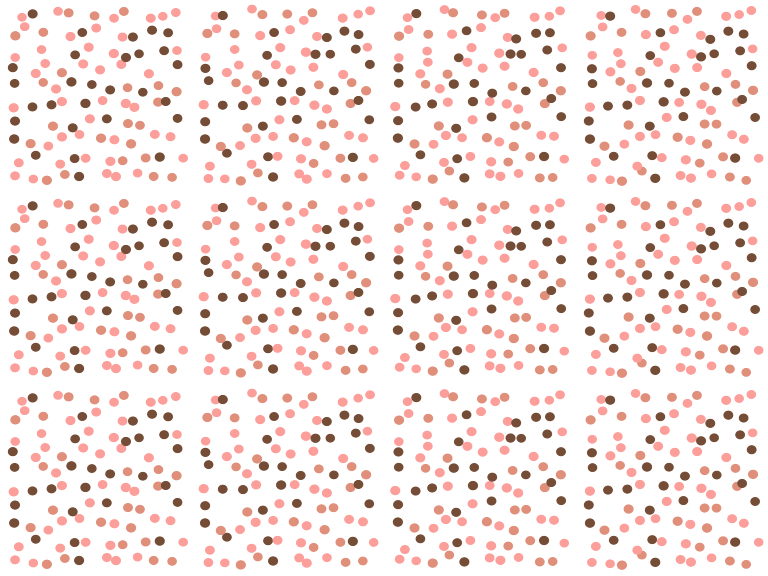
Give the GLSL for this pattern, as a Shadertoy shader.

```glsl
// Confetti of brown, pink and salmon dots in a grid of loosely repeated square patches on white.

const vec2 PATCHES = vec2(4.0, 3.0);      // repeats across and down
const float CELLS = 10.0;                 // dot cells along a patch side
const vec2 MARGIN = vec2(0.040, 0.030);   // white gutter inside each patch
const float RADIUS = 0.0245;              // dot radius, in patch widths

const vec3 WHITE  = vec3(1.0);
const vec3 PINK   = vec3(0.99, 0.62, 0.60);
const vec3 SALMON = vec3(0.88, 0.56, 0.48);
const vec3 BROWN  = vec3(0.46, 0.30, 0.21);

float hash(vec2 p) {
    return fract(sin(dot(p, vec2(127.1, 311.7))) * 43758.5453);
}

vec2 hash2(vec2 p) {
    return vec2(hash(p), hash(p + 37.3));
}

// Salmon gathers towards the lower right of a patch
vec3 dotColour(vec2 cell) {
    float pick = hash(cell + 71.9);
    vec2 place = cell / CELLS;
    float salmonShare = 0.16 + 0.34 * smoothstep(0.4, 0.9, place.x)
                             * (1.0 - smoothstep(0.5, 0.9, place.y));
    if (pick < 0.27) return BROWN;
    return pick > 1.0 - salmonShare - 0.06 ? SALMON : PINK;
}

// Scattered centre: shared by all patches, with a small drift per column
vec2 dotCentre(vec2 cell, float column) {
    vec2 jitter = (hash2(cell + 5.7) - 0.5) * 0.64;
    vec2 drift = (hash2(cell + 19.0 * column + 101.3) - 0.5) * 0.22;
    float stagger = mod(cell.y, 2.0) * 0.4 - 0.2;
    vec2 local = (cell + 0.5 + jitter + drift + vec2(stagger, 0.0)) / CELLS;
    return MARGIN + local * (1.0 - 2.0 * MARGIN);
}

// Coverage of a slightly flattened dot
float dotMask(vec2 offset, float radius, float pixel) {
    float d = length(offset * vec2(0.96, 1.04)) - radius;
    return 1.0 - smoothstep(-0.6 * pixel, 0.6 * pixel, d);
}

vec3 confetti(vec2 p, float column, float pixel) {
    vec3 colour = WHITE;
    vec2 home = floor((p - MARGIN) / (1.0 - 2.0 * MARGIN) * CELLS);

    for (int y = -1; y <= 1; y++) {
        for (int x = -1; x <= 1; x++) {
            vec2 cell = home + vec2(x, y);
            bool outside = any(lessThan(cell, vec2(0.0)))
                        || any(greaterThanEqual(cell, vec2(CELLS)));
            if (outside || hash(cell + 53.1) > 0.94) continue;

            float radius = RADIUS * mix(0.96, 1.04, hash(cell + 83.7));
            float mask = dotMask(p - dotCentre(cell, column), radius, pixel);
            colour = mix(colour, dotColour(cell), mask);
        }
    }
    return colour;
}

void mainImage(out vec4 fragColor, in vec2 fragCoord) {
    vec2 p = fragCoord / iResolution.xy * PATCHES;
    float pixel = PATCHES.y / iResolution.y;
    float column = mod(floor(p.x), PATCHES.x);
    fragColor = vec4(confetti(fract(p), column, pixel), 1.0);
}
```
